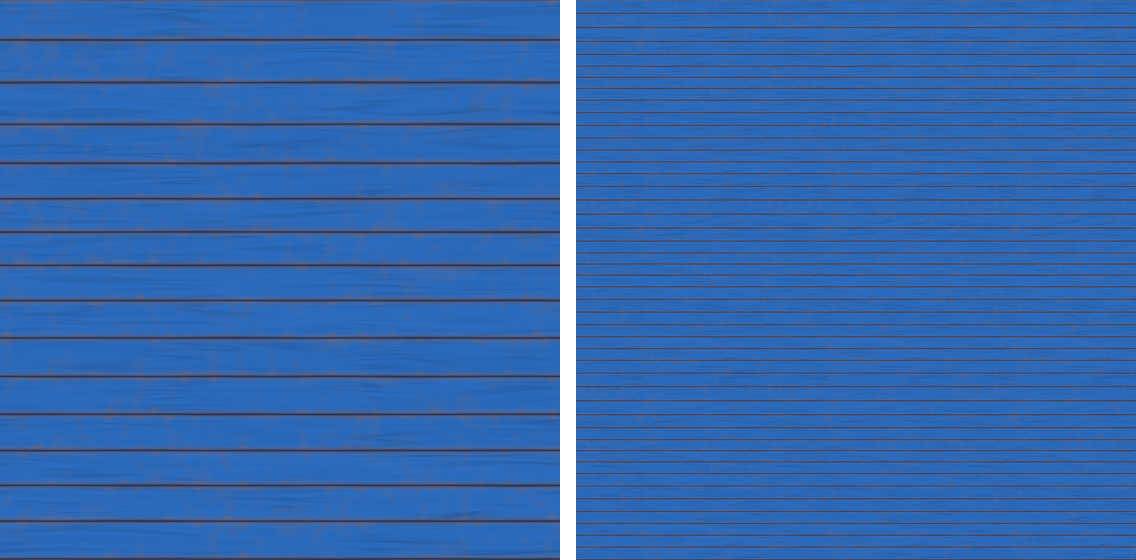
Left, the tile; right, the same tile 3 across and 3 down.
Give the GLSL for this texture, as a Shadertoy shader.

```glsl
const float BOARDS = 15.0;

float hash(vec3 p) {
    p = fract(p * vec3(0.1031, 0.103, 0.0973));
    p += dot(p, p.yzx + 33.33);
    return fract((p.x + p.y) * p.z);
}

// Slope of a random unit gradient at a wrapped lattice corner
float corner(vec2 cell, vec2 offset, vec2 period, float seed) {
    float angle = 6.2832 * hash(vec3(mod(cell, period), seed));
    return dot(vec2(cos(angle), sin(angle)), offset);
}

// Gradient noise, about -0.7 to 0.7, repeating after period cells
float noise(vec2 p, vec2 period, float seed) {
    vec2 i = floor(p), f = p - i, e = vec2(0, 1);
    vec2 u = f * f * f * (f * (f * 6.0 - 15.0) + 10.0);
    float low = mix(corner(i, f, period, seed), corner(i + e.yx, f - e.yx, period, seed), u.x);
    float high = mix(corner(i + e, f - e, period, seed), corner(i + 1.0, f - 1.0, period, seed), u.x);
    return mix(low, high, u.y);
}

// Noise along one board, wrapping only in x
float boardNoise(vec2 p, vec2 scale, float seed) {
    return noise(p * scale, vec2(scale.x, 512), seed);
}

// Height of a groove, measured down from the top; boards vary gently in width
float grooveHeight(float k) {
    float a = 6.2832 * k / BOARDS;
    return k / BOARDS + 0.0085 - 0.0032 * cos(a) + 0.0092 * sin(a) - 0.007 * cos(2.0 * a);
}

float bell(float x, float width) {
    return exp(-x * x / (width * width));
}

void mainImage(out vec4 fragColor, in vec2 fragCoord) {
    vec2 uv = fragCoord / iResolution.xy;
    float pixel = 1.0 / iResolution.y;
    float depth = 1.0 - uv.y + 0.0008 * noise(uv * vec2(6, 15), vec2(6, 15), 3.0);

    // Nearest grooves above and below, and the board between them
    float above = 1.0, below = 1.0, board = 0.0;
    for (float k = 0.0; k < BOARDS; k++) {
        float gap = fract(depth - grooveHeight(k));
        if (gap < above) {
            above = gap;
            board = k;
        }
        below = min(below, fract(grooveHeight(k) - depth));
    }
    float edge = min(above, below);
    float seed = board * 7.0 + 11.0;
    vec2 p = vec2(uv.x, above);

    // Painted wood with long, bending grain
    vec2 bent = p + vec2(0, 0.012 * boardNoise(p, vec2(4, 22), seed));
    float broad = boardNoise(bent, vec2(3, 65), seed + 1.0);
    float fine = boardNoise(bent, vec2(4, 170), seed + 2.0);
    float vein = bell(boardNoise(bent, vec2(3, 75), seed + 3.0), 0.08)
               * smoothstep(-0.1, 0.4, boardNoise(p, vec2(5, 30), seed + 4.0));
    vec3 color = vec3(0.165, 0.415, 0.735) * (1.0 + 0.02 * (hash(vec3(board, 5, 9)) - 0.5));
    color *= 1.0 + 0.05 * broad + 0.03 * fine - 0.09 * vein
           - 0.09 * smoothstep(0.15, 0.5, broad);

    // Paint rubbed thin in faint blotches and along the board edges
    float blotch = boardNoise(p, vec2(38, 34), seed + 5.0);
    float cluster = boardNoise(p, vec2(7, 14), seed + 6.0);
    float speck = boardNoise(p, vec2(75, 110), seed + 7.0);
    float patches = smoothstep(-0.1, 0.7, blotch + 0.6 * cluster + 0.2 * speck);
    float rim = exp(-pow(edge / 0.0062, 2.0)) * (0.8 + 0.35 * blotch + 0.45 * cluster);
    float wear = clamp(0.24 * patches + rim, 0.0, 0.85);
    color = mix(color, vec3(0.4, 0.405, 0.535), wear);
    float bare = smoothstep(0.15, 0.6, blotch + 0.5 * speck) * bell(edge - 0.005, 0.004);
    color = mix(color, vec3(0.46, 0.4, 0.43), 0.35 * bare);

    // Occasional hairline split just below the upper edge
    float path = 0.009 + 0.006 * boardNoise(vec2(p.x, 0.5), vec2(9, 1), seed + 8.0);
    float split = bell(above - path, max(0.0011, 0.7 * pixel))
                * smoothstep(0.25, 0.45, boardNoise(vec2(p.x, 0.3), vec2(6, 1), seed + 9.0));
    color = mix(color, vec3(0.2, 0.27, 0.42), 0.4 * split);

    // Groove with a soft shadow that swells along its length
    float swell = 0.5 + noise(uv * vec2(6, 30), vec2(6, 30), 8.0);
    float shadow = bell(edge, 0.0028 + 0.0012 * swell);
    color = mix(color, vec3(0.19, 0.25, 0.4), (0.3 + 0.35 * swell) * shadow);
    color = mix(color, vec3(0.12, 0.15, 0.25), 0.76 * bell(edge, max(0.0016, 0.75 * pixel)));

    fragColor = vec4(color, 1);
}
```
